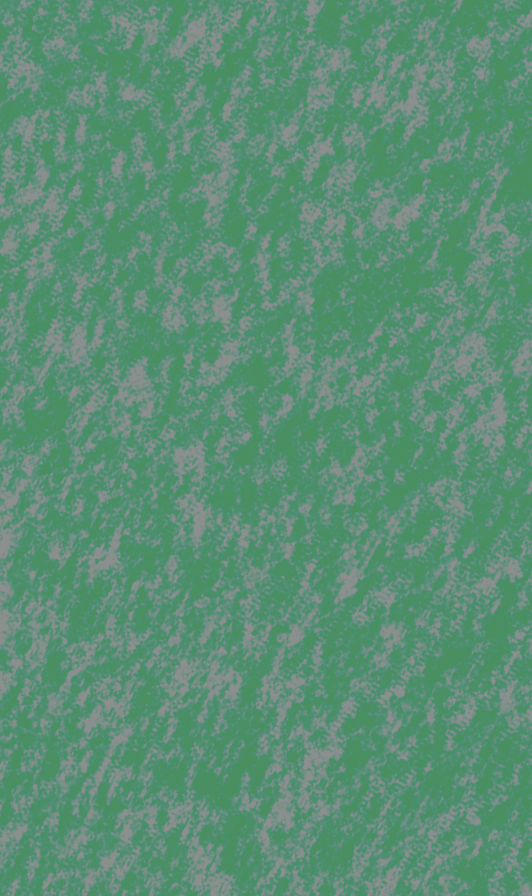
Write a WebGL 1 fragment shader that draws this texture.

```glsl
precision highp float;
// Green ground flecked with grey: slanted, stretched value noise is summed from
// broad clumps down to fine grain, scaled to a unit bell curve, turned into a
// rank from 0 to 1, and coloured by a ramp whose stops set each shade's share.

uniform vec2 u_resolution;

// Colour ramp, from bare ground to the densest flecks
const vec3 LEAF  = vec3(0.285, 0.56, 0.375);
const vec3 GREEN = vec3(0.29, 0.56, 0.43);
const vec3 TEAL  = vec3(0.32, 0.56, 0.46);
const vec3 SAGE  = vec3(0.39, 0.56, 0.49);
const vec3 ASH   = vec3(0.46, 0.56, 0.53);
const vec3 GREY  = vec3(0.545, 0.56, 0.555);

// Layers: cells per canvas width, across and along the lean
const vec2 BROAD_CELLS = vec2(24.0, 12.0);
const vec2 CLUMP_CELLS = vec2(58.0, 25.0);
const vec2 FLECK_CELLS = vec2(112.0, 62.0);
const vec2 GRAIN_CELLS = vec2(245.0, 200.0);
const vec4 WEIGHTS = vec4(0.40, 0.85, 0.75, 0.85); // broad, clump, fleck, grain

const float LEAN = 1.10;        // direction of the streaks, radians from horizontal
const float LEAN_SPREAD = 0.09; // change of direction between layers
const float NOISE_SD = 0.2145;  // standard deviation of smooth value noise
const float BELL_SLOPE = 1.70;  // logistic fit to the normal distribution

float hash(vec2 cell) {
  return fract(sin(dot(cell, vec2(127.1, 311.7))) * 43758.5453);
}

// Value noise with zero mean and unit variance
float unitNoise(vec2 p) {
  vec2 cell = floor(p);
  vec2 f = fract(p);
  f = f * f * (3.0 - 2.0 * f);
  float low  = mix(hash(cell), hash(cell + vec2(1.0, 0.0)), f.x);
  float high = mix(hash(cell + vec2(0.0, 1.0)), hash(cell + vec2(1.0, 1.0)), f.x);
  return (mix(low, high, f.y) - 0.5) / NOISE_SD;
}

// Noise stretched along a direction; the seed keeps layers apart
float streaks(vec2 p, float angle, vec2 cells, float seed) {
  vec2 along = vec2(cos(angle), sin(angle));
  vec2 across = vec2(along.y, -along.x);
  return unitNoise(vec2(dot(p, across), dot(p, along)) * cells + seed);
}

// Linear position between two stops
float span(float start, float end, float x) {
  return clamp((x - start) / (end - start), 0.0, 1.0);
}

// Stops sit at the middle of each shade's cumulative share
vec3 ramp(float rank) {
  vec3 color = mix(LEAF, GREEN, span(0.085, 0.29, rank));
  color = mix(color, TEAL, span(0.29, 0.51, rank));
  color = mix(color, SAGE, span(0.51, 0.69, rank));
  color = mix(color, ASH, span(0.69, 0.84, rank));
  return mix(color, GREY, span(0.84, 0.955, rank));
}

void main() {
  vec2 p = gl_FragCoord.xy / u_resolution.x;

  vec4 layers = vec4(
    streaks(p, LEAN - LEAN_SPREAD, BROAD_CELLS, 17.3),
    streaks(p, LEAN + LEAN_SPREAD, CLUMP_CELLS, 41.7),
    streaks(p, LEAN - LEAN_SPREAD, FLECK_CELLS, 83.1),
    streaks(p, LEAN, GRAIN_CELLS, 129.9));

  // Weighted sum with unit variance, then its rank
  float density = dot(layers, WEIGHTS) / length(WEIGHTS);
  float rank = 1.0 / (1.0 + exp(-BELL_SLOPE * density));

  gl_FragColor = vec4(ramp(rank), 1.0);
}
```
